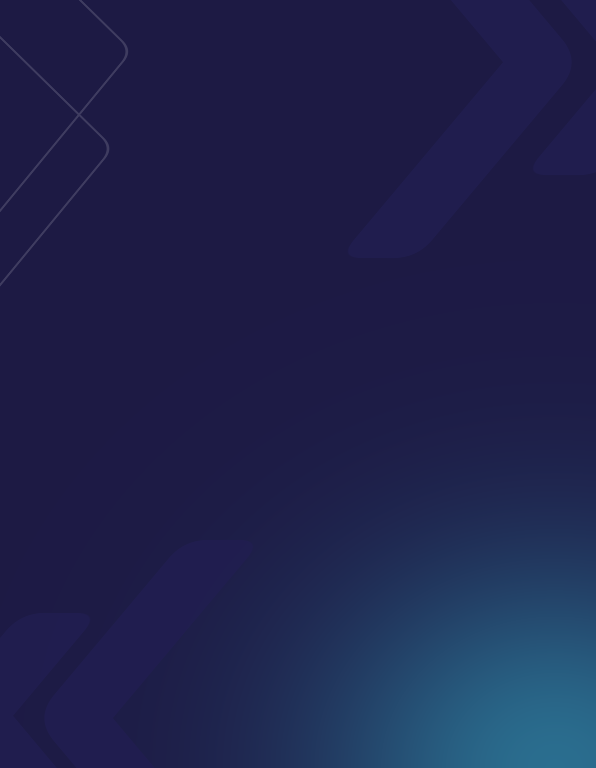
Give the GLSL for this background, as a WebGL 1 fragment shader.

```glsl
precision highp float;
// Deep indigo backdrop with a teal glow rising from the lower right corner,
// two pairs of faint rounded chevrons and two thin angled outlines.
// Shapes are distance functions built from half-planes joined by a smooth max.

uniform vec2 u_resolution;

#define GLOW_CENTER vec2(0.723, 0.0)
#define GLOW_RADIUS vec2(0.307, 0.267)
#define BAND_WIDTH 0.102
#define TIP_ROUND 0.039
#define END_ROUND 0.024
#define BAND_OPACITY 0.86
#define LINE_ROUND 0.019
#define LINE_HALF_WIDTH 0.0013
#define LINE_OPACITY 0.15

const vec3 INDIGO = vec3(0.113, 0.102, 0.268);
const vec3 TEAL = vec3(0.165, 0.430, 0.560);
const vec3 VIOLET = vec3(0.127, 0.115, 0.314);

// Maximum with a rounded transition of width k.
float smoothMax(float a, float b, float k) {
  float h = max(k - abs(a - b), 0.0) / k;
  return max(a, b) + 0.25 * k * h * h;
}

// Antialiased fill: 1 inside the shape, 0 outside.
float coverage(float dist) {
  return 1.0 - smoothstep(-0.5, 0.5, dist * u_resolution.y);
}

// Chevron with a crisp inner vertex at the origin, pointing along +x.
float chevron(vec2 p, float halfHeight) {
  const vec2 normal = vec2(0.766, 0.643);
  float along = normal.x * p.x;
  float across = normal.y * p.y;
  float inner = -along - abs(across);
  float outer = along - normal.x * BAND_WIDTH
              + smoothMax(across, -across, TIP_ROUND);
  return smoothMax(max(inner, outer), abs(p.y) - halfHeight, END_ROUND);
}

// Rounded corner outline pointing along +x.
float cornerLine(vec2 p) {
  float upper = dot(p, vec2(0.700, 0.714));
  float lower = dot(p, vec2(0.772, -0.635));
  return abs(smoothMax(upper, lower, LINE_ROUND)) - LINE_HALF_WIDTH;
}

void main() {
  vec2 p = gl_FragCoord.xy / u_resolution.y;

  // Elliptical glow
  vec2 g = (p - GLOW_CENTER) / GLOW_RADIUS;
  vec3 color = mix(INDIGO, TEAL, exp(-dot(g, g)));

  // Chevron pairs: upper right points right, lower left points left
  const vec2 flip = vec2(-1.0, 1.0);
  float bands = chevron(p - vec2(0.655, 0.919), 0.255);
  bands = min(bands, chevron(p - vec2(0.802, 0.915), 0.143));
  bands = min(bands, chevron((p - vec2(0.147, 0.065)) * flip, 0.232));
  bands = min(bands, chevron((p - vec2(0.017, 0.068)) * flip, 0.134));
  color = mix(color, VIOLET, BAND_OPACITY * coverage(bands));

  // Thin outlines, upper left
  float lines = min(cornerLine(p - vec2(0.1715, 0.934)),
                    cornerLine(p - vec2(0.147, 0.8075)));
  color = mix(color, vec3(1.0), LINE_OPACITY * coverage(lines));

  gl_FragColor = vec4(color, 1.0);
}
```
